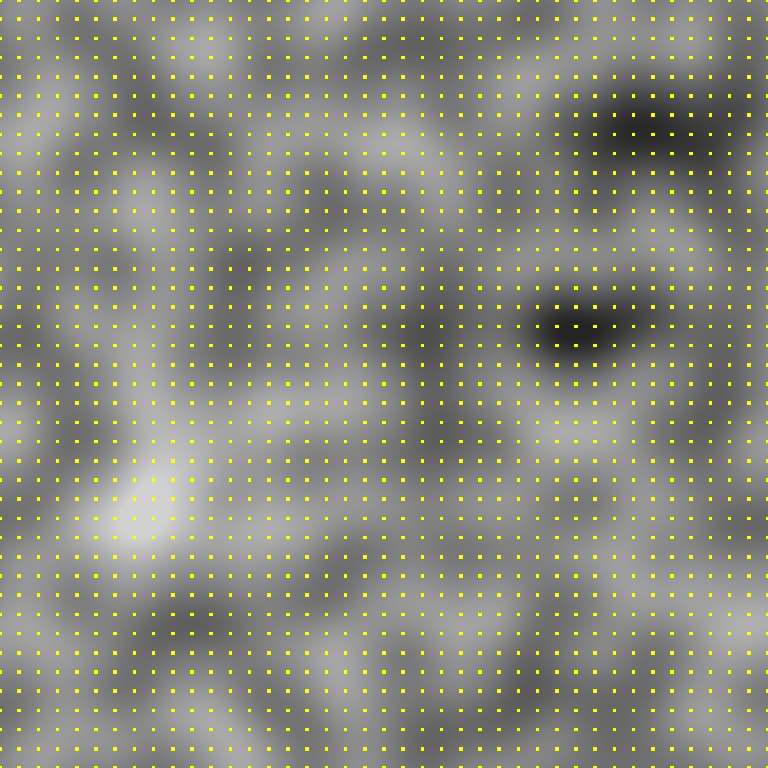
Reproduce this pattern procedurally as a Shadertoy shader.

```glsl
// A 40 by 40 grid of small yellow squares over a soft, cloudy grey ground.
// The ground is gradient noise plus a few broad light and dark patches;
// the squares sit on the corners of the grid cells.

// Unit gradient at a lattice point, from the sine hash.
vec2 latticeGradient(vec2 p) {
    float angle = 6.2832 * fract(sin(dot(p, vec2(12.9898, 78.233))) * 43758.5453);
    return vec2(cos(angle), sin(angle));
}

float gradientNoise(vec2 p) {
    vec2 cell = floor(p);
    vec2 f = p - cell;
    vec2 blend = f * f * f * (f * (f * 6.0 - 15.0) + 10.0);
    vec2 e = vec2(1.0, 0.0);
    float a = dot(latticeGradient(cell), f);
    float b = dot(latticeGradient(cell + e.xy), f - e.xy);
    float c = dot(latticeGradient(cell + e.yx), f - e.yx);
    float d = dot(latticeGradient(cell + e.xx), f - e.xx);
    return mix(mix(a, b, blend.x), mix(c, d, blend.x), blend.y);
}

// Soft elliptical patch, 1 at its centre, turned by an angle.
float patchGlow(vec2 p, vec2 radius, float angle) {
    float c = cos(angle), s = sin(angle);
    vec2 q = vec2(c * p.x + s * p.y, c * p.y - s * p.x) / radius;
    return exp(-dot(q, q));
}

float cloudyGrey(vec2 uv) {
    float grey = 0.52 + 0.3 * gradientNoise(uv * 8.0);
    // Light patches
    grey += 0.22 * patchGlow(uv - vec2(0.25, 0.39), vec2(0.17, 0.07), 0.63);
    grey += 0.16 * patchGlow(uv - vec2(0.93, 0.24), vec2(0.06, 0.08), 0.0);
    // Dark patches
    grey -= 0.26 * patchGlow(uv - vec2(0.86, 0.83), vec2(0.16, 0.08), 0.35);
    grey -= 0.25 * patchGlow(uv - vec2(0.75, 0.575), vec2(0.15, 0.06), 0.0);
    grey -= 0.24 * patchGlow(uv - vec2(0.81, 0.06), vec2(0.08, 0.07), -0.3);
    return clamp(grey, 0.14, 0.82);
}

// Coverage of the square centred on the nearest grid corner.
float cornerSquares(vec2 p) {
    vec2 offset = abs(fract(p + 0.5) - 0.5);
    vec2 inside = 1.0 - smoothstep(0.087, 0.101, offset);
    return inside.x * inside.y;
}

void mainImage(out vec4 fragColor, in vec2 fragCoord) {
    vec2 uv = fragCoord / iResolution.xy;
    vec3 ground = vec3(cloudyGrey(uv));
    vec3 yellow = vec3(1.0, 1.0, 0.0);
    fragColor = vec4(mix(ground, yellow, cornerSquares(uv * 40.0)), 1.0);
}
```
